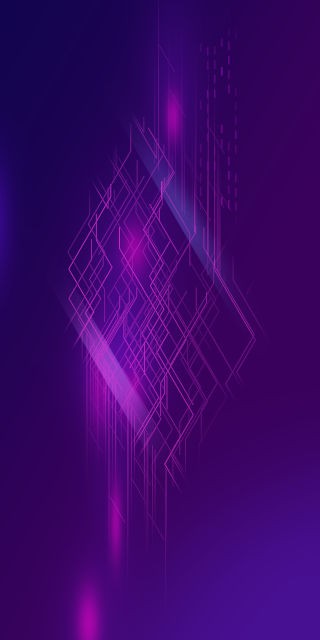
Reproduce this background procedurally as a WebGL 2 fragment shader.

```glsl
#version 300 es
precision highp float;
uniform vec2 u_resolution;
out vec4 outColor;

const float SLOPE = 1.72;
const vec3 MAGENTA = vec3(0.68, 0.02, 0.68);
const vec3 VIOLET = vec3(0.40, 0.06, 0.74);
const vec3 NEON = vec3(0.88, 0.20, 0.84);

float hash(float n) {
    return fract(sin(n * 12.9898 + 4.137) * 43758.547);
}

float glow(vec2 p, vec2 center, vec2 radius) {
    vec2 d = (p - center) / radius;
    return exp(-dot(d, d));
}

float segmentDistance(vec2 p, vec2 a, vec2 b) {
    vec2 ab = b - a;
    return length(p - a - ab * clamp(dot(p - a, ab) / dot(ab, ab), 0.0, 1.0));
}

float stroke(float d, float halfWidth, float pixel) {
    return clamp((halfWidth - d) / pixel + 0.5, 0.0, 1.0);
}

vec3 background(vec2 p) {
    float t = p.x * 0.75 + (2.0 - p.y) * 0.42;
    vec3 c = mix(vec3(0.075, 0.015, 0.31), vec3(0.225, 0.005, 0.36), smoothstep(0.0, 1.05, t));
    float corner = smoothstep(0.75, 1.55, p.x + 0.75 * (1.0 - p.y));
    c = mix(c, vec3(0.28, 0.06, 0.57), corner * smoothstep(0.85, 0.15, p.y));
    return c + vec3(0.13, 0.02, 0.27) * glow(p, vec2(-0.03, 1.31), vec2(0.06, 0.20));
}

vec3 addLights(vec3 color, vec2 p) {
    // Broad violet haze
    float haze = 0.32 * glow(p, vec2(0.54, 1.70), vec2(0.09, 0.30))
        + 0.40 * glow(p, vec2(0.40, 1.17), vec2(0.13, 0.25))
        + 0.62 * glow(p, vec2(0.37, 0.85), vec2(0.12, 0.18))
        + 0.22 * glow(p, vec2(0.36, 0.47), vec2(0.08, 0.26))
        + 0.22 * glow(p, vec2(0.28, 0.10), vec2(0.11, 0.20));
    // Hot magenta cores
    float core = 0.80 * glow(p, vec2(0.542, 1.635), vec2(0.024, 0.075))
        + 0.75 * glow(p, vec2(0.42, 1.22), vec2(0.040, 0.08))
        + 0.55 * glow(p, vec2(0.31, 0.79), vec2(0.035, 0.14))
        + 0.65 * glow(p, vec2(0.41, 0.77), vec2(0.040, 0.09))
        + 0.80 * glow(p, vec2(0.362, 0.37), vec2(0.018, 0.12))
        + 0.95 * glow(p, vec2(0.277, 0.05), vec2(0.036, 0.11));
    color = mix(color, VIOLET, min(haze, 1.0));
    return mix(color, MAGENTA, min(core, 1.0));
}

// Zigzag paths filling a leaning diamond
float zigzags(vec2 p, float pixel) {
    float light = 0.0;
    for (int i = 0; i < 48; i++) {
        float id = float(i);
        float across = mix(0.92, 1.40, hash(id + 0.3));
        float along = mix(-0.50, 0.10, fract(id * 0.618));
        vec2 a = vec2(across + along, (across - along) * SLOPE) * 0.5;
        float side = i % 3 == 0 ? 1.0 : -1.0;
        float d = segmentDistance(p, a, a + vec2(0.0, 0.02 + 0.07 * hash(id + 8.1)));
        for (int j = 0; j < 6; j++) {
            float seed = id * 7.31 + float(j) * 3.17;
            float run = mix(0.03, j % 2 == 0 ? 0.20 : 0.09, hash(seed));
            float rise = hash(seed + 20.0) > 0.80 ? 1.0 : -1.0;
            vec2 b = a + run * vec2(side, rise * SLOPE);
            d = min(d, segmentDistance(p, a, b));
            a = b;
            side = -side;
        }
        d = min(d, segmentDistance(p, a, a - vec2(0.0, 0.10)));
        float strength = mix(0.18, 0.88, pow(hash(id + 51.0), 1.2));
        light = max(light, strength * stroke(d, 0.0014, pixel));
    }
    float u = p.x + p.y / SLOPE;
    float v = p.x - p.y / SLOPE;
    float inside = smoothstep(0.74, 0.83, u) * smoothstep(1.46, 1.39, u)
        * smoothstep(-0.56, -0.48, v) * smoothstep(0.32, 0.20, v);
    return light * inside * mix(1.0, 0.75, smoothstep(0.45, 0.72, p.x));
}

// Vertical trails with slanted hooks above and below the diamond
float trails(vec2 p, float pixel) {
    float light = 0.0;
    for (int i = 0; i < 48; i++) {
        float id = float(i);
        bool upper = i < 22;
        float x = upper ? mix(0.48, 0.72, hash(id + 2.0)) : mix(0.27, 0.54, hash(id + 2.0));
        float start = ((upper ? 1.35 : 0.83) - x) * SLOPE;
        float reach = mix(0.20, 0.75, hash(id + 71.0));
        float end = start + (upper ? reach : -reach);
        float fade = 1.0 - smoothstep(0.2, 1.0, abs(p.y - start) / reach);
        float line = stroke(segmentDistance(p, vec2(x, start), vec2(x, end)), 0.0011, pixel) * fade;
        vec2 hook = vec2(x, mix(start, end, 0.55));
        float slant = stroke(segmentDistance(p, hook, hook + vec2(0.05, -0.05 * SLOPE)), 0.001, pixel);
        light = max(light, mix(0.15, 0.62, hash(id + 33.0)) * max(line, i % 3 == 0 ? 0.6 * slant : 0.0));
    }
    return light;
}

// Broken columns of short dashes at the upper right
float dashes(vec2 p, float pixel) {
    float column = floor(p.x / 0.022);
    float row = p.y / 0.045 + hash(column) * 5.0;
    vec2 cell = vec2((fract(p.x / 0.022) - 0.5) * 0.022, (fract(row) - 0.5) * 0.045);
    float chance = hash(column * 9.7 + floor(row) * 1.9);
    float d = segmentDistance(cell, vec2(0.0, -0.011), vec2(0.0, 0.011));
    float area = smoothstep(0.61, 0.64, p.x) * smoothstep(0.75, 0.73, p.x)
        * smoothstep(1.27, 1.38, p.y) * smoothstep(1.98, 1.78, p.y);
    return step(0.48, chance) * chance * area * stroke(d, 0.0025, pixel);
}

void main() {
    vec2 p = gl_FragCoord.xy / u_resolution * vec2(1.0, 2.0);
    float pixel = 1.0 / u_resolution.x;
    vec3 color = addLights(background(p), p);
    // Slanted translucent beams
    float u = p.x + p.y / SLOPE;
    float upper = smoothstep(1.312, 1.318, u) * smoothstep(1.43, 1.34, u)
        * glow(p, vec2(0.59, 1.34), vec2(0.19, 0.23));
    float lower = smoothstep(0.798, 0.804, u) * smoothstep(0.878, 0.870, u)
        * glow(p, vec2(0.355, 0.85), vec2(0.14, 0.20));
    color = mix(color, vec3(0.34, 0.27, 0.68), 0.65 * upper);
    color = mix(color, vec3(0.72, 0.38, 0.90), 0.60 * lower);
    // Fine neon linework
    color = mix(color, NEON, zigzags(p, pixel));
    color = mix(color, NEON, trails(p, pixel));
    color = mix(color, vec3(0.52, 0.04, 0.65), 0.75 * dashes(p, pixel));
    outColor = vec4(color, 1.0);
}
```
